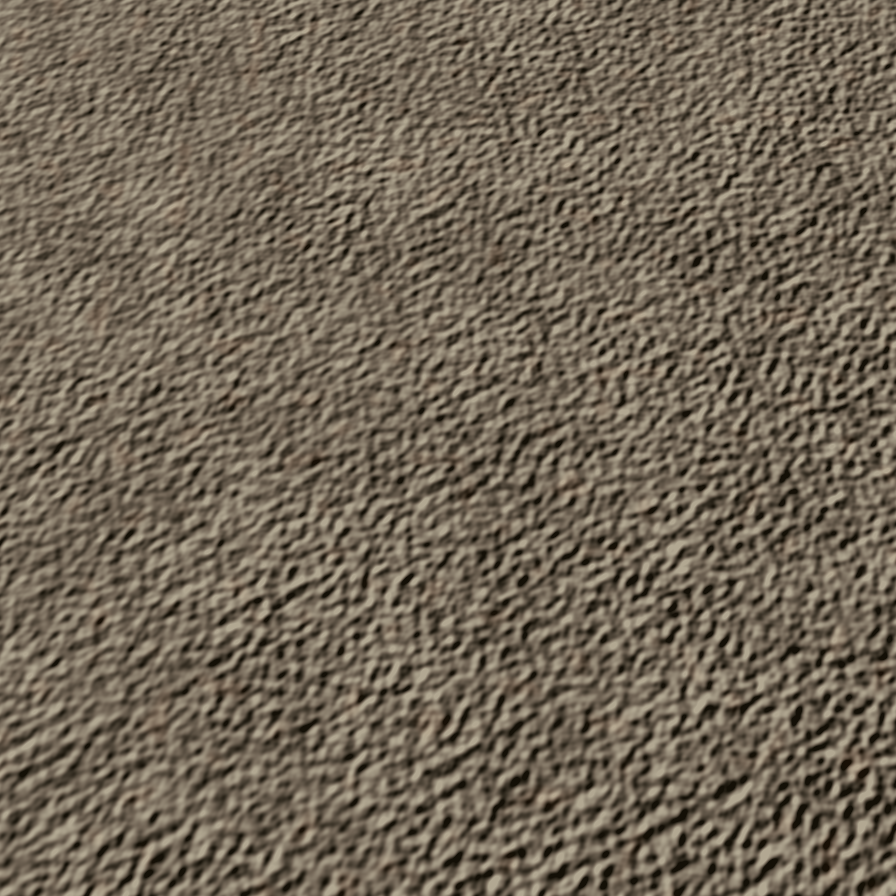
Write a WebGL 1 fragment shader that draws this texture.

```glsl
precision highp float;
// Rough sandy plaster seen at a slant under low light from the upper left.
// A projective map recedes the ground; two octaves of stretched gradient
// noise give the height, and its slope across the grain gives the tone.

uniform vec2 u_resolution;

#define RECEDE 0.29        // how fast the ground shrinks toward the top
#define GRAIN_ANGLE 0.84   // direction of the ridges, radians
#define GRAIN_COUNT 72.0   // noise cells per canvas, across the ridges
#define GRAIN_STRETCH 1.35 // length of a ridge relative to its width
#define SLOPE_STEP 0.25    // half the slope sampling distance, in cells
#define FINE_AMOUNT 0.5    // strength of the second octave
#define RELIEF 3.5         // scales the slope to about unit deviation
#define PATCHINESS 0.3     // variation of relief between areas
#define CLUMPS 0.9         // light and dark clumps a few grains wide
#define BROAD_SHADE 0.5    // light and dark areas of the ground
#define WARMTH 0.02        // strength of the faint reddish stains

const vec3 SHADOW = vec3(0.13, 0.11, 0.07);
const vec3 SAND = vec3(0.45, 0.40, 0.34);
const vec3 LIT = vec3(0.64, 0.60, 0.52);

float hash(vec2 p) {
  return fract(sin(dot(p, vec2(127.1, 311.7))) * 43758.5453);
}

// Contribution of one lattice corner with a random unit gradient
float corner(vec2 cell, vec2 offset) {
  float angle = 6.28318 * hash(cell);
  return dot(vec2(cos(angle), sin(angle)), offset);
}

float gradientNoise(vec2 p) {
  vec2 i = floor(p);
  vec2 f = p - i;
  vec2 s = f * f * f * (f * (f * 6.0 - 15.0) + 10.0);
  vec2 e = vec2(1.0, 0.0);
  float low = mix(corner(i, f), corner(i + e.xy, f - e.xy), s.x);
  float high = mix(corner(i + e.yx, f - e.yx), corner(i + e.xx, f - e.xx), s.x);
  return mix(low, high, s.y);
}

mat2 rotation(float angle) {
  float c = cos(angle);
  float s = sin(angle);
  return mat2(c, s, -s, c);
}

// Height difference across the ridges; positive faces the light.
// The lattice is turned so that its axes do not line up with the ridges.
float slope(vec2 p, float turn) {
  mat2 lattice = rotation(turn);
  vec2 center = lattice * p;
  vec2 d = lattice * vec2(0.0, SLOPE_STEP);
  return gradientNoise(center - d) - gradientNoise(center + d);
}

void main() {
  vec2 uv = gl_FragCoord.xy / u_resolution;

  // Ground plane in perspective
  float depth = 1.0 / (1.0 - RECEDE * uv.y);
  vec2 ground = vec2(uv.x - 0.5, uv.y) * depth;

  // Axes along and across the ridges
  vec2 grain = rotation(-GRAIN_ANGLE) * ground * GRAIN_COUNT;
  grain.x /= GRAIN_STRETCH;

  // Relief, stronger toward the lower right and varied in broad patches
  float relief = slope(grain, 0.4)
               + FINE_AMOUNT * slope(grain * 1.5 + 19.3, 1.1);
  float patches = gradientNoise(ground * 4.0 + 8.0)
                + 0.6 * gradientNoise(ground * 11.0 + 23.0);
  float contrast = 1.0 + 0.35 * (uv.x - uv.y) + PATCHINESS * patches;
  float tone = relief * RELIEF * contrast;

  // Clumps and broad areas of lighter and darker ground
  tone += CLUMPS * gradientNoise(grain * 0.35 + 41.0);
  tone += BROAD_SHADE * gradientNoise(ground * 6.0 + 3.0);
  tone += 0.25 * (uv.y - uv.x) - 0.05;

  // Shadows run deeper than highlights
  tone = clamp(tone - 0.08 * (tone * tone - 1.0), -2.9, 1.9);
  vec3 color = tone < 0.0 ? mix(SAND, SHADOW, -tone / 2.46)
                          : mix(SAND, LIT, tone / 1.46);

  // Sparse warm stains
  float stain = smoothstep(0.2, 0.5, gradientNoise(ground * 22.0 + 71.0));
  color += WARMTH * stain * vec3(1.0, 0.1, -0.2);

  gl_FragColor = vec4(max(color, 0.0), 1.0);
}
```
